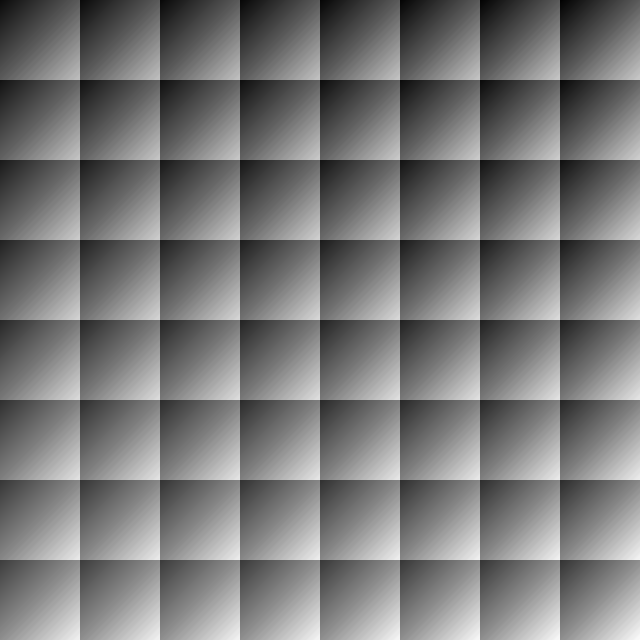
A Shadertoy shader for this pattern:

```glsl
// Grid of square tiles, each shaded diagonally from dark upper left to light lower right.
#define TILES 8.0
#define DARK_TONE 0.02
#define MIDDLE_TONE 0.355
#define LIGHT_TONE 0.77
#define ROW_LIFT 0.20
#define COLUMN_CONTRAST 0.04
#define BAND_COUNT 24.0
#define BAND_STRENGTH 0.006

// Sawtooth from 0 to 1 with a softened drop at the end of each repeat.
vec2 smoothSaw(vec2 p, vec2 pixel) {
    vec2 f = fract(p);
    return f * (1.0 - smoothstep(1.0 - 0.5 * pixel, vec2(1.0), f));
}

// Two-slope ramp, steeper on the light side of the diagonal.
float toneRamp(float s, float contrast) {
    float lower = mix(DARK_TONE - contrast, MIDDLE_TONE, min(2.0 * s, 1.0));
    float upper = (LIGHT_TONE + contrast - MIDDLE_TONE) * max(2.0 * s - 1.0, 0.0);
    return lower + upper;
}

void mainImage(out vec4 fragColor, in vec2 fragCoord) {
    // Grid coordinates, with rows counted downwards
    vec2 uv = fragCoord / iResolution.xy;
    vec2 grid = vec2(uv.x, 1.0 - uv.y) * TILES;
    vec2 pixel = TILES / iResolution.xy;
    vec2 position = floor(grid) / (TILES - 1.0);

    // Diagonal shade inside each tile
    vec2 local = smoothSaw(grid, pixel);
    float diagonal = 0.5 * (local.x + local.y);
    float shade = toneRamp(diagonal, COLUMN_CONTRAST * (position.x - 0.5));

    // Lower rows are lighter
    shade += ROW_LIFT * position.y;

    // Faint diagonal banding on the light half
    float bands = sin(6.28318 * BAND_COUNT * diagonal);
    shade += BAND_STRENGTH * bands * smoothstep(0.4, 0.6, diagonal);

    fragColor = vec4(vec3(clamp(shade, 0.0, 1.0)), 1.0);
}
```
